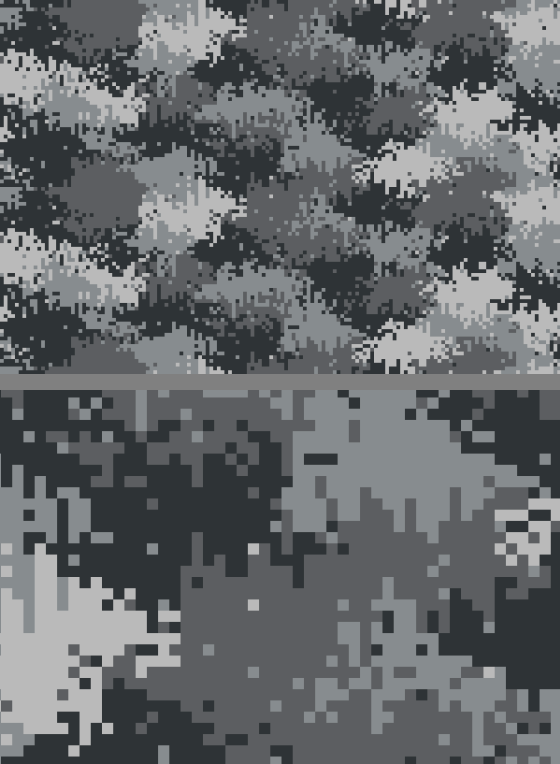
Top, the full canvas; bottom, a detail of the centre.
This pattern is drawn by a Shadertoy shader. Its source:

```glsl
// Digital camouflage: ragged grey blobs drawn on a grid of small square cells.

#define CELLS 100.0             // square cells per canvas height
#define PERIOD 48.0             // cells after which the pattern repeats upwards
#define ROWS 5.0                // blob rows per period
#define BLOB_WIDTH 19.0         // mean blob width in cells
#define COMB 5.0                // height of the vertical teeth in cells
#define SCATTER vec2(5.0, 3.6)  // reach of stray cells near blob edges
#define CLUMP vec2(4.0, 2.4)    // reach of stray clumps, two cells wide
#define SPECKS 0.012            // share of lone specks inside blobs

const vec3 DARK  = vec3(0.18, 0.20, 0.21);
const vec3 MID   = vec3(0.36, 0.37, 0.38);
const vec3 SLATE = vec3(0.53, 0.55, 0.56);
const vec3 PALE  = vec3(0.73);

vec2 hash2(vec2 p) {
    vec3 q = fract(p.xyx * vec3(0.1031, 0.1030, 0.0973));
    q += dot(q, q.yzx + 33.33);
    return fract((q.xx + q.yz) * q.zy);
}

// Random offset in -1..1: mostly small, now and then large
vec2 stray(vec2 p) {
    vec2 s = hash2(p) * 2.0 - 1.0;
    return s * s * s;
}

// Evenly spread rank of a blob, turned into one of the four greys
vec3 blobColor(vec2 id) {
    float rank = fract(id.x * 0.382 + id.y * 0.29);
    if (rank < 0.291) return DARK;
    if (rank < 0.543) return MID;
    return rank < 0.83 ? SLATE : PALE;
}

// Cellular noise: colour of the blob whose centre is nearest
vec3 nearestBlob(vec2 p) {
    vec2 base = floor(p);
    vec2 bestId = base;
    float best = 1e3;
    for (int j = -1; j <= 1; j++) {
        for (int i = -1; i <= 1; i++) {
            vec2 id = base + vec2(i, j);
            vec2 wrapped = vec2(id.x, mod(id.y, ROWS));
            vec2 d = id + mix(vec2(0.12), vec2(0.88), hash2(wrapped + 17.0)) - p;
            float dist = dot(d, d);
            if (dist < best) {
                best = dist;
                bestId = wrapped;
            }
        }
    }
    return blobColor(bestId);
}

vec3 cellColor(vec2 cell) {
    cell.y = mod(cell.y, PERIOD);
    vec2 p = cell + 0.5;

    // Layered sines bend the blobs and vary how frayed they are
    float turn = 6.28318 * cell.y / PERIOD;
    float wave = sin(cell.x * 0.17 + 2.0 * turn) + sin(cell.x * 0.29 - 3.0 * turn + 1.0);
    float fray = 1.0 + 0.35 * wave;
    p.x += 2.0 * sin(5.0 * turn + cell.x * 0.11);
    p.y += 0.8 * sin(cell.x * 0.43 + 2.0 * turn);

    // Teeth along columns, then stray cells and clumps
    p.y += COMB * (hash2(vec2(cell.x, floor(cell.y / 8.0)) + 61.0).x - 0.5);
    p += fray * SCATTER * stray(cell + 5.0);
    p += fray * CLUMP * stray(floor(cell / 2.0) + 211.0);

    // Lone specks borrow the colour of a blob further away
    vec2 speck = hash2(cell + 307.0);
    p += step(speck.x, SPECKS) * vec2(BLOB_WIDTH, 8.0) * sign(speck.y - 0.5);

    return nearestBlob(p / vec2(BLOB_WIDTH, PERIOD / ROWS));
}

void mainImage(out vec4 fragColor, in vec2 fragCoord) {
    float pixel = CELLS / iResolution.y;
    vec2 grid = fragCoord * pixel;

    // Blend the four cells around the nearest corner over one pixel
    vec2 corner = floor(grid + 0.5);
    vec2 t = clamp((grid - corner) / pixel + 0.5, 0.0, 1.0);
    vec3 below = mix(cellColor(corner - 1.0), cellColor(corner - vec2(0.0, 1.0)), t.x);
    vec3 above = mix(cellColor(corner - vec2(1.0, 0.0)), cellColor(corner), t.x);
    fragColor = vec4(mix(below, above, t.y), 1.0);
}
```
